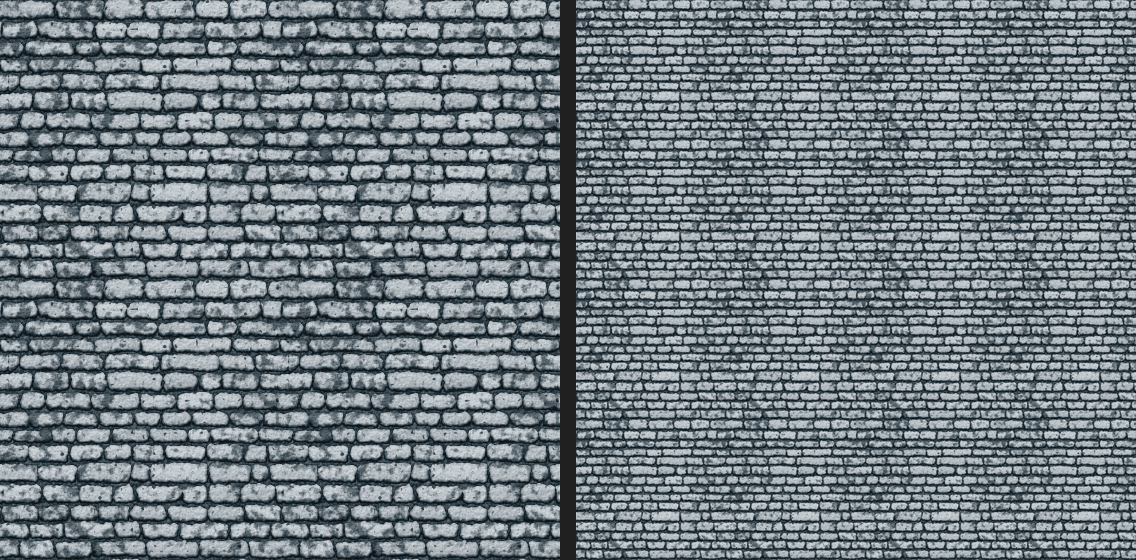
Left, the tile; right, the same tile 2 across and 2 down.
This texture is drawn by a WebGL 1 fragment shader. Its source:

```glsl
precision highp float;
// Weathered blue-grey stone wall: a seamless tile of 15 uneven courses, shown 2 x 2.
// Each course holds 6 to 8 rounded stones with jittered joints; wrapping gradient
// noise roughens the outlines, stains the faces and gives the relief.
uniform vec2 u_resolution;

const float ROWS = 15.0;
const float TAU = 6.2831853;

float hash(vec2 p) {
  return fract(sin(dot(p, vec2(127.1, 311.7))) * 43758.547);
}

// Gradient noise that wraps after a whole number of cells
float corner(vec2 cell, vec2 f, vec2 o, float period) {
  float a = TAU * hash(mod(cell + o, period) + period);
  return dot(vec2(cos(a), sin(a)), f - o);
}

float noise(vec2 tile, float period) {
  vec2 p = tile * period;
  vec2 i = floor(p), f = p - i;
  vec2 u = f * f * f * (f * (f * 6.0 - 15.0) + 10.0);
  return mix(mix(corner(i, f, vec2(0.0), period), corner(i, f, vec2(1.0, 0.0), period), u.x),
             mix(corner(i, f, vec2(0.0, 1.0), period), corner(i, f, vec2(1.0), period), u.x), u.y);
}

float fbm(vec2 tile, float period) {
  float sum = 0.0, amp = 1.0;
  for (int k = 0; k < 4; k++) {
    sum += amp * noise(tile, period);
    period *= 2.0;
    amp *= 0.55;
  }
  return sum;
}

// Uneven heights of the joints between courses, counted from the top
float rowEdge(float i) {
  return i - 0.05 + 0.11 * cos(TAU * (i - 2.0) / 5.0) + 0.1 * cos(TAU * (i - 2.0) / ROWS);
}

// Jittered upright joints inside a course
float stoneEdge(float i, float row, float count) {
  return i + 0.58 * (hash(vec2(mod(i, count), row + 31.0)) - 0.5);
}

// Cool grey ramp, bluest in the middle tones
vec3 slate(float v) {
  v = clamp(v, 0.06, 0.83);
  return v + vec3(-0.06, 0.0, 0.036) * smoothstep(0.0, 0.2, v) * (1.15 - 0.85 * v);
}

void main() {
  vec2 tile = fract(2.0 * gl_FragCoord.xy / u_resolution);
  float pixel = 2.0 * ROWS / u_resolution.y;

  // Position in course heights, bent a little so the courses waver
  vec2 q = vec2(tile.x, 1.0 - tile.y) * ROWS;
  q += vec2(0.16, 0.13) * vec2(noise(tile, 20.0), noise(tile + 0.37, 9.0));

  // Find the course
  float r = floor(q.y);
  if (q.y < rowEdge(r)) r -= 1.0;
  else if (q.y >= rowEdge(r + 1.0)) r += 1.0;
  float top = rowEdge(r), bottom = rowEdge(r + 1.0);
  float row = mod(r, ROWS);

  // Find the stone in the course
  float count = 6.0 + floor(2.99 * hash(vec2(row, 7.0)));
  float x = q.x * count / ROWS + hash(vec2(row, 3.0));
  float c = floor(x);
  if (x < stoneEdge(c, row, count)) c -= 1.0;
  else if (x >= stoneEdge(c + 1.0, row, count)) c += 1.0;
  float left = stoneEdge(c, row, count), right = stoneEdge(c + 1.0, row, count);
  vec2 id = vec2(mod(c, count), row);

  // Rounded block with a ragged outline; local.y points down
  vec2 local = vec2((x - 0.5 * (left + right)) * ROWS / count, q.y - 0.5 * (top + bottom));
  vec2 extent = 0.5 * vec2((right - left) * ROWS / count, bottom - top);
  extent -= vec2(0.055, 0.07 + 0.06 * hash(id + 5.0));
  float radius = 0.16 + 0.16 * hash(id + 11.0);
  vec2 k = abs(local) - extent + radius;
  float d = length(max(k, 0.0)) + min(max(k.x, k.y), 0.0) - radius;
  d += 0.1 * noise(tile, 34.0) + 0.08 * noise(tile, 75.0);

  // Noise layers: blotches, surface relief lit from above, fine grain
  float blotch = fbm(tile, 22.0);
  float relief = fbm(tile, 48.0) - fbm(tile + vec2(-0.002, 0.004), 48.0);
  float grain = noise(tile, 128.0);

  // Stone face: pale, with stains that gather on the left of the tile
  float bias = 0.45 * (hash(id + 19.0) - 0.5) - 0.13 * cos(TAU * (tile.x - 0.66));
  float stain = smoothstep(-0.05, 0.6, blotch + bias + 0.22 * noise(tile, 5.0));
  float face = mix(0.755, 0.36, stain) + 0.08 * (hash(id + 23.0) - 0.5);
  face += 0.16 * relief + 0.1 * grain - 0.05 * local.y / extent.y;
  float pits = smoothstep(0.36, 0.55, noise(tile + 0.21, 52.0));
  face *= 1.0 - 0.6 * pits;

  // Worn rim: bright along the top, shaded along the bottom
  float rim = smoothstep(-0.17, 0.0, d);
  float down = smoothstep(-0.6, 0.8, local.y / extent.y);
  face *= 1.0 - rim * mix(0.12, 0.62, down);

  // Rough mortar, darkest in the shadow below and beside each stone
  float mortar = 0.29 + 0.13 * blotch + 0.2 * relief + 0.16 * grain;
  float shadow = 1.0 - smoothstep(0.03, 0.15, d);
  mortar *= 1.0 - shadow * mix(0.3, 0.75, down);

  float soft = max(0.035, 0.75 * pixel);
  float v = mix(face, mortar, smoothstep(-soft, soft, d));
  gl_FragColor = vec4(slate(v), 1.0);
}
```
